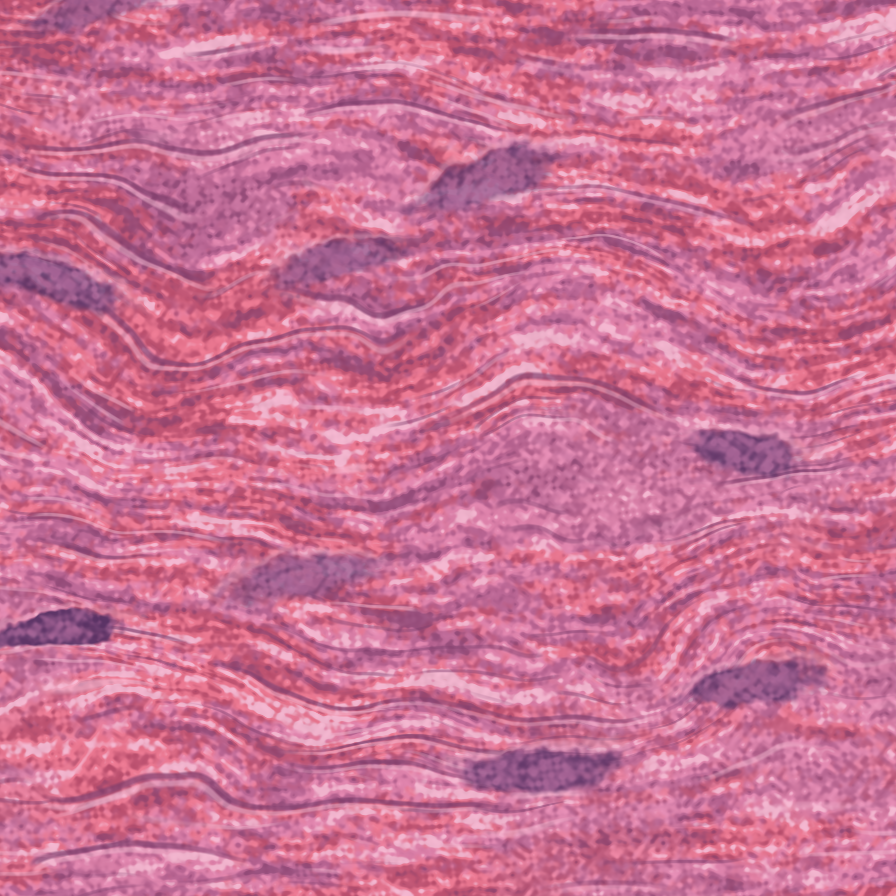
This texture is drawn by a three.js fragment shader. Its source:

```glsl
varying vec2 vUv;

#define WAVE 0.14
#define RIPPLE 0.045
#define CRIMP 0.012
#define FIBRE_CONTRAST 1.15
#define GRAIN 0.6
#define NUCLEI 9
#define NUCLEUS_SIZE vec2(0.076, 0.022)

const vec3 ROSE = vec3(0.91, 0.46, 0.56);
const vec3 PINK = vec3(0.87, 0.51, 0.67);
const vec3 CRIMSON = vec3(0.75, 0.33, 0.45);
const vec3 MAUVE = vec3(0.73, 0.40, 0.58);
const vec3 PALE = vec3(0.93, 0.69, 0.79);
const vec3 PLUM = vec3(0.53, 0.27, 0.45);
const vec3 MATRIX = vec3(0.80, 0.48, 0.63);
const vec3 CHROMATIN = vec3(0.34, 0.19, 0.39);
const vec3 NUCLEOPLASM = vec3(0.63, 0.38, 0.58);
const mat2 TURN = mat2(0.8, 0.6, -0.6, 0.8);

float hash(vec2 p) {
  vec3 q = fract(p.xyx * 0.1031);
  q += dot(q, q.yzx + 33.33);
  return fract((q.x + q.y) * q.z);
}

float noise(vec2 p) {
  vec2 i = floor(p), f = fract(p);
  f = f * f * (3.0 - 2.0 * f);
  return mix(mix(hash(i), hash(i + vec2(1.0, 0.0)), f.x),
             mix(hash(i + vec2(0.0, 1.0)), hash(i + 1.0), f.x), f.y);
}

float fbm(vec2 p) {
  float sum = 0.0, amp = 0.53;
  for (int i = 0; i < 4; i++) {
    sum += amp * noise(p);
    p = TURN * p * 2.03 + 17.7;
    amp *= 0.5;
  }
  return sum;
}

// Bends the fibre direction, most strongly across the middle
vec2 fibreSpace(vec2 p) {
  float middle = mix(0.3, 1.0, smoothstep(0.0, 0.3, p.y) * smoothstep(1.0, 0.7, p.y));
  float bend = WAVE * (noise(p * vec2(4.3, 3.0) + 8.2) - 0.5);
  bend += RIPPLE * (noise(TURN * p * vec2(11.0, 8.0) + 3.1) - 0.5);
  bend += CRIMP * (noise(TURN * p * 24.0 + 6.4) - 0.5);
  vec2 q = vec2(p.x, p.y + middle * bend);
  q.x += 0.15 * noise(vec2(3.5, q.y * 25.0));
  return q;
}

// Thin broken lines of even width along level curves of stretched noise
float crease(vec2 q, vec2 scale, float width, float cover) {
  vec2 s = q * scale;
  float n = noise(s);
  float slope = abs(noise(s + vec2(0.0, 0.1)) - n) * 10.0;
  float line = 1.0 - smoothstep(0.25, 1.0, abs(n - 0.5) / (max(slope, 0.2) * width * scale.y));
  float gate = noise(s * vec2(1.3, 0.5) + 41.0);
  return line * smoothstep(0.15, 0.6, slope) * smoothstep(1.0 - cover, 1.2 - cover, gate);
}

vec3 tissue(vec2 p) {
  vec2 q = fibreSpace(p);
  float patchMask = smoothstep(0.54, 0.7, fbm(p * vec2(4.5, 6.0) + 5.0));

  // Strands at four thicknesses
  float strands = 0.32 * (noise(q * vec2(5.0, 32.0) + 2.0) - 0.5)
                + 0.62 * (noise(q * vec2(10.0, 64.0) + 9.0) - 0.5)
                + 0.80 * (noise(q * vec2(20.0, 115.0) + 23.0) - 0.5)
                + 0.60 * (noise(q * vec2(50.0, 180.0) + 37.0) - 0.5);
  float grain = noise(TURN * p * 185.0) - 0.5;
  float tone = 0.5 + FIBRE_CONTRAST * strands * (1.0 - 0.4 * patchMask) + GRAIN * grain;

  // Red fibres against bluish ones
  float hue = 0.44 + 1.2 * (fbm(p * vec2(4.0, 7.0) + 31.0) - 0.5)
            + 0.9 * (noise(q * vec2(9.0, 60.0) + 57.0) - 0.5)
            + 0.6 * (noise(TURN * p * 130.0 + 13.0) - 0.5) + 0.2 * patchMask;
  hue = smoothstep(0.2, 0.8, hue);

  vec3 color = mix(mix(CRIMSON, MAUVE, hue), mix(ROSE, PINK, hue), smoothstep(0.26, 0.7, tone));
  color = mix(color, MATRIX + 0.2 * grain, 0.35 * patchMask);
  color = mix(color, PALE, smoothstep(0.76, 1.1, tone));
  color = mix(color, PLUM, 0.6 * smoothstep(0.18, -0.15, tone));

  // Dark creases edged with bright gaps, then bright slits
  vec2 ridge = vec2(4.0, 24.0);
  color = mix(color, PALE, 0.55 * crease(q + vec2(0.0, 0.006), ridge, 0.004, 0.58));
  color = mix(color, PLUM, 0.75 * crease(q, ridge, 0.0042, 0.58));
  color = mix(color, PLUM, 0.5 * crease(q + 3.0, vec2(9.0, 42.0), 0.003, 0.55));
  color = mix(color, PALE, 0.55 * crease(q + 5.0, vec2(9.0, 42.0), 0.0035, 0.5));
  color = mix(color, PALE + 0.03, 0.7 * crease(q + 7.0, vec2(6.0, 20.0), 0.007, 0.33));
  return color + 0.06 * grain;
}

// Spindle-shaped nuclei spread by a low-discrepancy sequence
vec3 addNuclei(vec3 color, vec2 p) {
  for (int i = 1; i <= NUCLEI; i++) {
    float id = float(i);
    vec2 center = fract(id * vec2(0.7549, 0.5698) + vec2(0.3, 0.12));
    center += 0.1 * (vec2(hash(vec2(id, 21.0)), hash(vec2(id, 25.0))) - 0.5);
    vec2 axis = normalize(vec2(1.0, mix(-0.35, 0.45, hash(vec2(id, 4.0)))));
    vec2 d = p - center;
    vec2 r = vec2(dot(d, axis), dot(d, vec2(-axis.y, axis.x)));
    vec2 size = NUCLEUS_SIZE * mix(vec2(0.6, 0.8), vec2(1.3, 1.2),
                vec2(hash(vec2(id, 7.0)), hash(vec2(id, 9.0))));
    r.y += 2.5 * (hash(vec2(id, 2.0)) - 0.5) * r.x * r.x;
    size.y *= 1.0 + 0.5 * (hash(vec2(id, 15.0)) - 0.5) * clamp(r.x / size.x, -1.0, 1.0);

    float e = length(r / size) + 0.35 * (noise(p * 38.0 + id) - 0.5);
    e += 0.25 * (noise(TURN * p * 120.0 + id) - 0.5);
    float fade = hash(vec2(id, 12.0));
    float blur = mix(0.1, 0.35, fade);
    float body = 1.0 - smoothstep(1.0 - blur, 1.0 + blur, e);
    float halo = smoothstep(1.0, 1.15, e) * smoothstep(1.5, 1.2, e) * smoothstep(0.0, 0.015, r.y);
    float speckle = 0.45 * noise(r * vec2(80.0, 110.0) + id) + 0.55 * noise(TURN * p * 180.0 + id);
    speckle += 0.25 * fade - 0.2 * smoothstep(0.6, 0.95, e);
    vec3 stain = mix(CHROMATIN, NUCLEOPLASM, smoothstep(0.15, 0.85, speckle));
    color = mix(color, PALE, 0.4 * halo);
    color = mix(color, stain, mix(0.95, 0.75, fade) * body);
  }
  return color;
}

void main() {
  vec3 color = addNuclei(tissue(vUv), vUv);
  gl_FragColor = vec4(color, 1.0);
}
```
